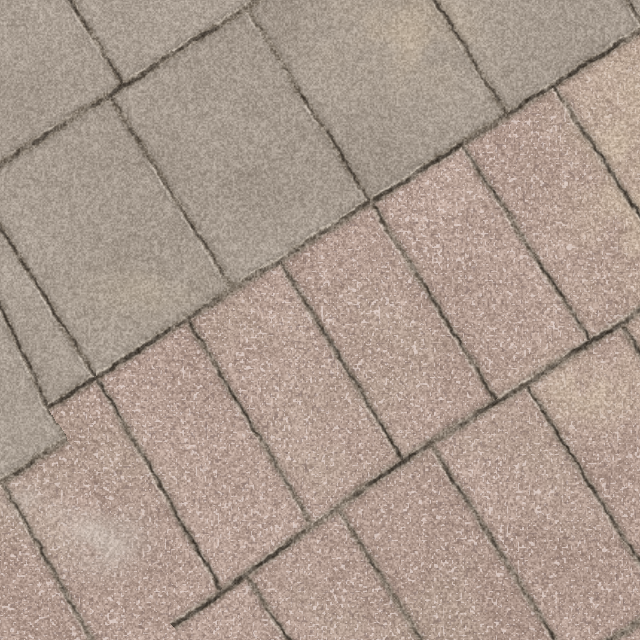
Write a Shadertoy shader that draws this texture.

```glsl
// Slanted pavement: large grey slabs meeting two rows of speckled pink bricks, with worn sandy joints.

float hash(vec2 p) {
    vec3 q = fract(vec3(p.xyx) * 0.1031);
    q += dot(q, q.yzx + 33.33);
    return fract((q.x + q.y) * q.z);
}

float noise(vec2 p) {
    vec2 i = floor(p), f = fract(p);
    f = f * f * (3.0 - 2.0 * f);
    return mix(mix(hash(i), hash(i + vec2(1, 0)), f.x),
               mix(hash(i + vec2(0, 1)), hash(i + vec2(1, 1)), f.x), f.y);
}

float fbm(vec2 p) {
    float sum = 0.0, amp = 0.5;
    for (int i = 0; i < 5; i++) {
        sum += amp * noise(p);
        p = mat2(1.6, 1.2, -1.2, 1.6) * p + 7.3;
        amp *= 0.5;
    }
    return sum;
}

// Signed offset to the nearest of evenly spaced joints
float jointOffset(float x, float spacing) {
    return x - spacing * round(x / spacing);
}

// Soft ragged stain
float stain(vec2 uv, vec2 center, vec2 radius) {
    vec2 q = (uv - center) / radius;
    return exp(-dot(q, q)) * smoothstep(0.15, 0.7, fbm(uv * 22.0));
}

void mainImage(out vec4 fragColor, in vec2 fragCoord) {
    vec2 uv = fragCoord / iResolution.xy;

    // Paving frame: x along the rows, y across them, with slightly uneven edges
    vec2 q = uv - vec2(0.577, 0.6865);
    vec2 p = vec2(dot(q, vec2(0.843, 0.537)), dot(q, vec2(-0.537, 0.843)));
    p += 0.003 * (vec2(noise(uv * 30.0), noise(uv * 30.0 + 50.0)) - 0.5);
    p += 0.003 * (vec2(noise(uv * 150.0), noise(uv * 150.0 + 90.0)) - 0.5);

    // The far left slab reaches lower than its neighbours
    float cut = p.x + 0.597 - 0.13 * max(p.y, 0.0);
    float border = cut < 0.0 ? -0.061 : -0.003;
    bool grey = p.y > border;

    // Signed offsets to the row joint and to the cross joint
    float rowOff = p.y - border, crossOff;
    vec2 id;
    if (grey) {
        bool upper = p.y > 0.358;
        float x = upper ? p.x + 0.226 : p.x;
        crossOff = jointOffset(x, 0.254);
        if (!upper && abs(cut) < abs(crossOff)) crossOff = cut;
        if (abs(p.y - 0.358) < abs(rowOff)) rowOff = p.y - 0.358;
        id = vec2(floor(x / 0.254) - (cut < 0.0 ? 5.0 : 0.0), upper ? 21.0 : 20.0);
    } else {
        float middle = -0.372 + 0.06 * min(p.x + 0.2, 0.0);
        bool lower = p.y < middle && p.x > -0.615;
        float spread = 0.04 * (1.0 - smoothstep(-0.66, -0.55, p.x));
        float x = lower ? p.x - 0.052 : p.x + spread;
        float width = lower ? 0.176 : 0.169 - 0.013 * p.y;
        crossOff = jointOffset(x, width);
        if (p.x > -0.615 && abs(p.y - middle) < abs(rowOff)) rowOff = p.y - middle;
        if (abs(p.y + 0.782) < abs(rowOff)) rowOff = p.y + 0.782;
        id = vec2(floor(x / width), lower ? 11.0 : 10.0);
    }

    // Stone surface: broad mottling, fine grain and a tone for each stone
    float mottle = fbm(uv * 7.0 + id * 3.1) - 0.48;
    float grain = noise(uv * 430.0) + 0.6 * noise(uv * 250.0 + 31.0) - 0.8;
    float tone = hash(id + 40.0) - 0.5;
    vec3 color;
    if (grey) {
        color = vec3(0.655, 0.61, 0.565) + 0.09 * mottle + 0.02 * tone + 0.15 * grain;
        color += vec3(0.07, 0.055, 0.03) * stain(uv, vec2(0.64, 0.94), vec2(0.11, 0.08));
        color += vec3(0.04, 0.035, 0.02) * stain(uv, vec2(0.23, 0.54), vec2(0.09, 0.05));
    } else {
        color = vec3(0.70, 0.61, 0.565) + 0.09 * mottle + 0.02 * tone + 0.19 * grain;
        color = mix(color, vec3(0.71, 0.65, 0.58) + 0.16 * grain, 0.3 * smoothstep(0.5, 0.7, fbm(uv * 6.0 + 17.0)));
        float pale = smoothstep(0.70, 0.90, noise(uv * 290.0 + 11.0));
        float dark = smoothstep(0.72, 0.94, noise(uv * 270.0 + 70.0));
        color = mix(color, vec3(0.90, 0.84, 0.82), 0.75 * pale);
        color = mix(color, vec3(0.51, 0.43, 0.41), 0.55 * dark);
        float sunned = stain(uv, vec2(1.0, 0.75), vec2(0.10, 0.24)) + stain(uv, vec2(0.91, 0.39), vec2(0.10, 0.05));
        color = mix(color, vec3(0.80, 0.73, 0.64) + 0.18 * grain, min(0.7 * sunned, 0.65));
        float chalk = stain(uv, vec2(0.16, 0.155), vec2(0.06, 0.045)) + stain(uv, vec2(0.06, 0.215), vec2(0.05, 0.025));
        color = mix(color, vec3(0.78, 0.73, 0.69) + 0.14 * grain, min(chalk, 0.75));
    }

    // Joints: shaded rims, sandy filling and a pale lip on one side
    float wear = noise(uv * 28.0 + 5.0);
    float rowDist = abs(rowOff), crossDist = abs(crossOff);
    bool isRow = rowDist < crossDist + 0.002;
    float dist = min(rowDist - 0.002, crossDist);
    float side = isRow ? rowOff : -crossOff;
    color *= 1.0 - 0.10 * (1.0 - smoothstep(0.003, 0.016, dist));
    vec3 sand = vec3(0.56, 0.515, 0.46) + 0.26 * grain;
    color = mix(color, sand, 0.8 * (1.0 - smoothstep(0.002, 0.0085, dist)));
    float lip = smoothstep(0.002, 0.005, side) * (1.0 - smoothstep(0.005, 0.009, side));
    color += 0.14 * lip * smoothstep(0.3, 0.75, wear);

    // Dark gap, wandering inside the filling and fading where sand covers it
    float shift = 0.004 * (noise(uv * 60.0 + 33.0) - 0.6);
    float line = abs(side - shift) - (isRow ? 0.0012 : 0.0);
    float gap = 1.0 - smoothstep(0.0, 0.0042, line);
    float open = mix(0.2, 0.95, smoothstep(0.25, 0.7, 0.6 * noise(uv * 16.0 + 80.0) + 0.4 * noise(uv * 110.0)));
    color = mix(color, vec3(0.27, 0.24, 0.21) + 0.14 * grain, gap * open);

    fragColor = vec4(clamp(color, 0.0, 1.0), 1.0);
}
```
